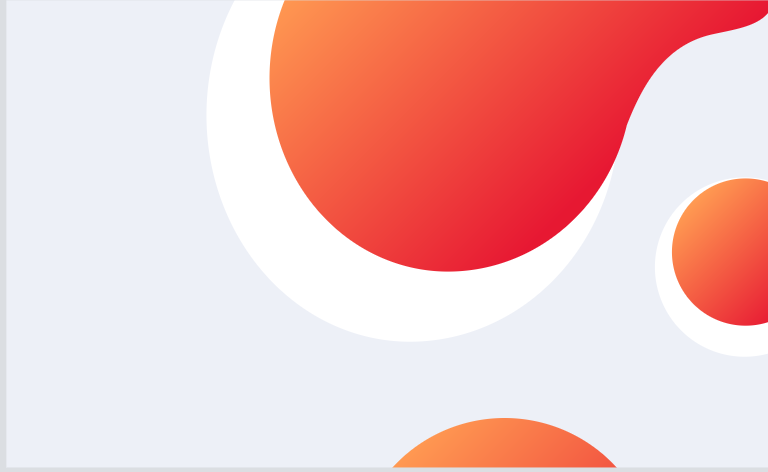
Give the GLSL for this background, as a Shadertoy shader.

```glsl
// Fluid orange-to-red blobs with white offset shapes on a pale blue-grey sheet.

#define PAPER      vec3(0.929, 0.940, 0.969)
#define FRAME      vec3(0.858, 0.872, 0.888)
#define WARM       vec3(1.000, 0.600, 0.320)
#define HOT        vec3(0.907, 0.095, 0.198)
#define BLOB_POS   vec2(0.9490, 0.1656)
#define SHADE_POS  vec2(0.8684, 0.2442)
#define BALL_POS   vec2(1.5796, 0.5340)
#define DOME_POS   vec2(1.0690, 1.2070)
#define BALL_R     0.1560
#define DOME_R     0.3214
#define FRAME_LEFT 0.0135
#define FRAME_BASE 0.9904

// Coverage of a signed distance, one pixel wide edge
float cover(float d) {
    return clamp(0.5 - d * iResolution.y, 0.0, 1.0);
}

// Egg: an ellipse whose left and right half-widths differ
float eggDist(vec2 q, float leftR, float rightR, float heightR) {
    vec2 r = vec2(q.x < 0.0 ? leftR : rightR, heightR);
    float k = length(q / r);
    return k * (k - 1.0) / max(length(q / (r * r)), 1e-4);
}

vec2 bezier(vec2 a, vec2 b, vec2 c, vec2 d, float t) {
    float s = 1.0 - t;
    return s*s*s*a + 3.0*s*s*t*b + 3.0*s*t*t*c + t*t*t*d;
}

// Distance below a cubic that advances steadily in x, found by bisection
float curveDist(vec2 p, vec2 a, vec2 b, vec2 c, vec2 d) {
    float lo = 0.0, hi = 1.0;
    for (int i = 0; i < 18; i++) {
        float mid = 0.5 * (lo + hi);
        if (bezier(a, b, c, d, mid).x < p.x) lo = mid; else hi = mid;
    }
    float t = 0.5 * (lo + hi), s = 1.0 - t;
    vec2 tangent = s*s*(b - a) + 2.0*s*t*(c - b) + t*t*(d - c);
    return (p.y - bezier(a, b, c, d, t).y) * tangent.x / length(tangent);
}

// Neck that flows from the large blob to the top right corner
float neckCover(vec2 p) {
    vec2 start = vec2(1.2994, 0.3461), joint = vec2(1.5117, 0.0722);
    if (p.x < start.x) return 0.0;
    float d = p.x < joint.x
        ? curveDist(p, start, vec2(1.3376, 0.2335), vec2(1.3800, 0.0998), joint)
        : curveDist(p, joint, vec2(1.5605, 0.0616), vec2(1.6072, 0.0552), vec2(1.6306, 0.0234));
    return cover(d);
}

// Diagonal gradient around a centre
vec3 heat(vec2 q, float extent) {
    return mix(WARM, HOT, clamp(0.5 + 0.5 * (q.x + q.y) / extent, 0.0, 1.0));
}

void mainImage(out vec4 fragColor, in vec2 fragCoord) {
    // Canvas heights, with y measured down from the top edge
    vec2 p = vec2(fragCoord.x, iResolution.y - fragCoord.y) / iResolution.y;
    vec3 col = PAPER;

    // White offset shapes
    col = mix(col, vec3(1.0), cover(eggDist(p - SHADE_POS, 0.4310, 0.4437, 0.4798)));
    col = mix(col, vec3(1.0), cover(length(p - vec2(1.5775, 0.5658)) - 0.190));

    // Large blob with its neck
    vec2 q = p - BLOB_POS;
    float blob = max(cover(eggDist(q, 0.3780, 0.3907, 0.4098)), neckCover(p));
    col = mix(col, heat(q, 0.5265), blob);

    // Ball at the right, dome at the base
    q = p - BALL_POS;
    col = mix(col, heat(q, BALL_R * 1.37), cover(length(q) - BALL_R));
    q = p - DOME_POS;
    col = mix(col, heat(q, DOME_R * 1.414), cover(length(q) - DOME_R));

    // Grey margins and a faint top line
    col = mix(col, FRAME, max(cover(p.x - FRAME_LEFT), cover(FRAME_BASE - p.y)));
    col = mix(col, FRAME, 0.35 * cover(p.y - 0.002));

    fragColor = vec4(col, 1.0);
}
```
